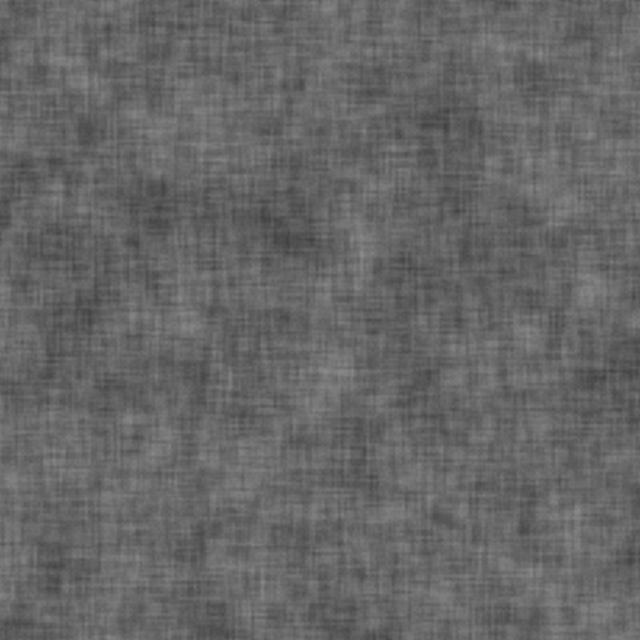
Write a three.js fragment shader that draws this texture.

```glsl
// Grey woven cloth: soft cloudy mottling crossed by fine vertical and horizontal threads.
varying vec2 vUv;

const float MEAN_GREY = 0.394;
const float CLOUD_CONTRAST = 0.078;
const float THREAD_CONTRAST = 0.10;
const float GRAIN_CONTRAST = 0.045;

float hash(vec2 cell) {
  vec3 p = fract(vec3(cell.xyx) * 0.1031);
  p += dot(p, p.yzx + 33.33);
  return fract((p.x + p.y) * p.z);
}

// Smooth value noise centred on zero, from -0.5 to 0.5.
float noise(vec2 p) {
  vec2 cell = floor(p);
  vec2 f = fract(p);
  vec2 blend = f * f * (3.0 - 2.0 * f);
  float low = mix(hash(cell), hash(cell + vec2(1.0, 0.0)), blend.x);
  float high = mix(hash(cell + vec2(0.0, 1.0)), hash(cell + vec2(1.0, 1.0)), blend.x);
  return mix(low, high, blend.y) - 0.5;
}

// Worn patches: three octaves, slightly taller than wide.
float clouds(vec2 uv) {
  float sum = 0.0;
  float weight = 1.0;
  vec2 frequency = vec2(9.0, 7.5);
  for (int octave = 0; octave < 3; octave++) {
    sum += weight * noise(uv * frequency + 17.3 * float(octave));
    frequency *= 2.1;
    weight *= 0.9;
  }
  return sum;
}

// Short streaks running along y; swap the coordinates to run along x.
float threads(vec2 uv, float seed) {
  float fine = noise(uv * vec2(200.0, 24.0) + seed);
  float coarse = noise(uv * vec2(115.0, 42.0) + seed + 51.7);
  return 0.7 * fine + 0.5 * coarse;
}

void main() {
  float weave = threads(vUv, 11.0) + threads(vUv.yx, 83.0);
  float grain = noise(vUv * 230.0 + 140.0);
  float grey = MEAN_GREY
    + CLOUD_CONTRAST * clouds(vUv)
    + THREAD_CONTRAST * weave
    + GRAIN_CONTRAST * grain;
  gl_FragColor = vec4(vec3(grey), 1.0);
}
```
